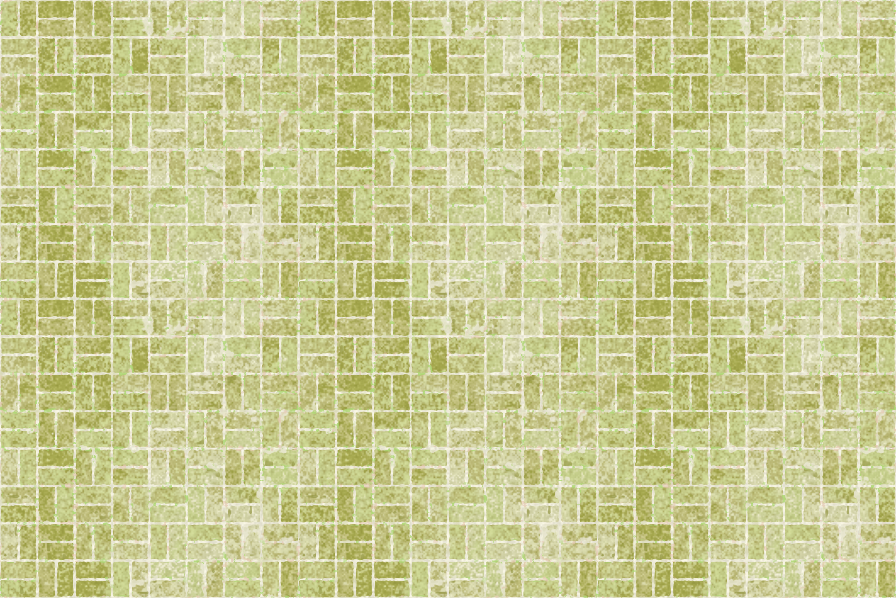
This texture is drawn by a Shadertoy shader. Its source:

```glsl
// Weathered olive basketweave paving: paired bricks in alternating square cells, pale joints.

const vec2 CELLS = vec2(24.0, 16.0);   // square cells across and down
const float PERIOD = 8.0;              // cells before the wear repeats
const float JOINT = 0.060;             // joint width, in cells
const float TAU = 6.2831853;

const vec3 OLIVE = vec3(0.66, 0.67, 0.32);
const vec3 TAN   = vec3(0.75, 0.74, 0.48);
const vec3 GREEN = vec3(0.77, 0.81, 0.54);
const vec3 CREAM = vec3(0.83, 0.83, 0.66);
const vec3 GROUT = vec3(0.93, 0.92, 0.85);
const vec3 LIME  = vec3(0.68, 0.84, 0.45);
const vec3 PINK  = vec3(0.90, 0.78, 0.69);
const vec3 PIT   = vec3(0.57, 0.58, 0.25);

float hash(vec2 p, float seed) {
    vec3 q = fract(vec3(p.xyx + seed * 7.31) * vec3(0.1031, 0.1030, 0.0973));
    q += dot(q, q.yzx + 33.33);
    return fract((q.x + q.y) * q.z);
}

// Value noise; freq is a whole number of lattice steps per PERIOD, so it wraps.
float noise(vec2 p, float freq, float seed) {
    p *= freq / PERIOD;
    vec2 i = floor(p), f = fract(p);
    f = f * f * (3.0 - 2.0 * f);
    vec2 a = mod(i, freq), b = mod(i + 1.0, freq);
    return mix(mix(hash(a, seed), hash(vec2(b.x, a.y), seed), f.x),
               mix(hash(vec2(a.x, b.y), seed), hash(b, seed), f.x), f.y);
}

float fbm(vec2 p, float freq, float seed) {
    float sum = 0.0, amp = 0.5;
    for (int k = 0; k < 4; k++) {
        sum += amp * noise(p, freq, seed + float(k));
        freq *= 2.0;
        amp *= 0.6;
    }
    return sum / 1.09;
}

float roundedBox(vec2 p, vec2 halfSize, float radius) {
    vec2 d = abs(p) - halfSize + radius;
    return length(max(d, 0.0)) + min(max(d.x, d.y), 0.0) - radius;
}

// Brick-centred position in xy (x runs along the brick), which of the pair in z.
vec3 basketweave(vec2 p) {
    vec2 cell = floor(p), f = fract(p);
    bool lying = mod(cell.x + cell.y, 2.0) < 0.5;
    vec2 q = lying ? f : f.yx;
    float side = step(0.5, q.y);
    return vec3(q.x - 0.5, q.y - 0.25 - 0.5 * side, side);
}

// Brick colour from dark to pale by tone, leaning green by hue.
vec3 brickColor(float tone, float hue) {
    vec3 c = mix(OLIVE, TAN, smoothstep(0.0, 0.38, tone));
    c = mix(c, CREAM, smoothstep(0.38, 0.72, tone));
    c = mix(c, GROUT, 0.7 * smoothstep(0.8, 1.15, tone));
    float middle = smoothstep(0.1, 0.45, tone) * (1.0 - smoothstep(0.6, 0.95, tone));
    return mix(c, GREEN, hue * middle);
}

void mainImage(out vec4 fragColor, in vec2 fragCoord) {
    vec2 p = fragCoord / iResolution.xy * CELLS;
    float px = CELLS.y / iResolution.y;

    vec3 brick = basketweave(p);
    vec2 id = mod(floor(p), PERIOD) + vec2(brick.z * 11.0, 0.0);

    // Slightly ragged brick outline, a little different for each brick
    float shrink = 0.5 * JOINT + 0.014 * (hash(id, 3.0) - 0.5);
    float edge = roundedBox(brick.xy, vec2(0.5, 0.25) - shrink, 0.035);
    edge += 0.022 * (noise(p, 72.0, 11.0) - 0.5) + 0.022 * (noise(p, 160.0, 12.0) - 0.5);

    // Tone: broad drift from dark to pale, brick variation, mottling and grain
    float drift = 0.35 * (noise(p, 4.0, 21.0) - 0.5) - 0.13 * cos(TAU * (p.x - 1.5) / PERIOD);
    float mottle = fbm(p, 20.0, 31.0) - 0.5;
    float grain = noise(p, 176.0, 41.0) + noise(p, 104.0, 42.0) - 1.0;
    float tone = 0.46 + drift + 0.40 * (hash(id, 5.0) - 0.5) + 0.75 * mottle + 0.34 * grain;
    float hue = smoothstep(0.2, 1.0, hash(id, 6.0) + 0.8 * (fbm(p, 16.0, 51.0) - 0.5)
                                     + 0.35 * grain);
    vec3 color = brickColor(tone, 0.9 * hue);
    color += 0.07 * grain;

    // Dark pits and a few pale scuffs that gather toward brick edges
    float pits = smoothstep(0.80, 0.93, noise(p, 56.0, 61.0)) * step(0.75, hash(id, 7.0));
    color = mix(color, PIT, 0.65 * pits);
    float nearEdge = smoothstep(-0.12, 0.0, edge);
    float scuff = fbm(p, 20.0, 71.0) + 0.13 * nearEdge + 0.18 * (hash(id, 8.0) - 0.5) + 0.25 * drift;
    color = mix(color, GROUT, 0.8 * smoothstep(0.76, 0.88, scuff));

    // Joints with fine soiling
    vec3 joint = GROUT + 0.12 * (noise(p, 144.0, 81.0) - 0.5);
    joint = mix(joint, CREAM, 0.5 * smoothstep(0.6, 0.9, noise(p, 32.0, 82.0)));
    color = mix(color, joint, smoothstep(-0.5 * px, 0.5 * px, edge));

    // Lime and pink flecks along the brick borders
    float border = 1.0 - smoothstep(0.015, 0.05, abs(edge));
    float lime = smoothstep(0.66, 0.8, noise(p, 112.0, 91.0)) * smoothstep(0.4, 0.7, noise(p, 12.0, 92.0));
    float pink = smoothstep(0.66, 0.8, noise(p, 112.0, 93.0)) * smoothstep(0.4, 0.7, noise(p, 12.0, 94.0));
    color = mix(color, LIME, 0.85 * border * lime);
    color = mix(color, PINK, 0.65 * border * pink);

    fragColor = vec4(clamp(color, 0.0, 1.0), 1.0);
}
```
